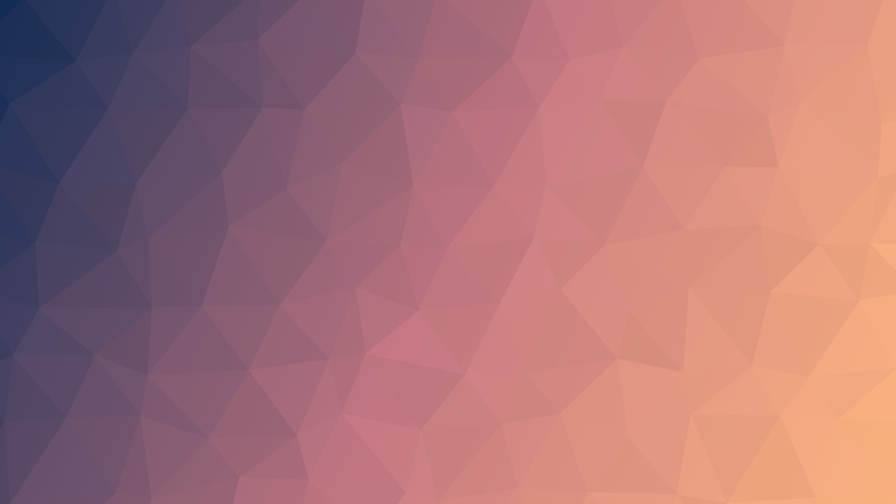
Give the GLSL for this background, as a WebGL 2 fragment shader.

```glsl
#version 300 es
precision highp float;
// Low-poly backdrop: a diagonal navy, rose and apricot gradient cut into facets.
// A staggered lattice of jittered vertices is split into triangles, and each
// triangle takes the gradient near its middle plus a small shade of its own.

uniform vec2 u_resolution;
out vec4 outColor;

const vec2 LATTICE_SCALE = vec2(12.4, 8.0);
const vec2 LATTICE_SHIFT = vec2(0.34, 0.22);

vec2 hash2(vec2 p) {
    vec3 h = fract(p.xyx * vec3(0.1031, 0.103, 0.0973));
    h += dot(h, h.yzx + 33.33);
    return fract((h.xx + h.yz) * h.zy);
}

// Odd rows are moved by half a cell, then every vertex is jittered.
vec2 latticeVertex(vec2 id) {
    vec2 jitter = (hash2(id + 47.0) - 0.5) * vec2(0.62, 0.46);
    return id + vec2(0.5 * mod(id.y, 2.0), 0.0) + jitter;
}

float cross2(vec2 a, vec2 b) {
    return a.x * b.y - a.y * b.x;
}

float edgeDistance(vec2 p, vec2 a, vec2 b) {
    return cross2(normalize(b - a), p - a);
}

// Gradient running from the upper left to the lower right.
vec3 gradient(vec2 q) {
    vec2 uv = (q + LATTICE_SHIFT) / LATTICE_SCALE;
    float t = clamp(0.798 * uv.x + 0.202 * (1.0 - uv.y), 0.0, 1.0);
    vec3 navy = vec3(0.07, 0.17, 0.33);
    vec3 rose = vec3(0.755, 0.46, 0.505);
    vec3 apricot = vec3(1.0, 0.71, 0.5);
    return t < 0.5 ? mix(navy, rose, t * 2.0) : mix(rose, apricot, t * 2.0 - 1.0);
}

// Facet colour in rgb, weighted by its smooth coverage in alpha.
vec4 facet(vec2 p, vec2 a, vec2 b, vec2 c, float pixel) {
    float winding = sign(cross2(b - a, c - a));
    float inside = min(edgeDistance(p, a, b) * winding,
                   min(edgeDistance(p, b, c) * winding,
                       edgeDistance(p, c, a) * winding));
    float coverage = clamp(inside / pixel + 0.5, 0.0, 1.0);
    vec2 middle = (a + b + c) / 3.0;
    float shade = 1.0 + 0.05 * (hash2(middle * 17.0 + 90.0).x - 0.5);
    return vec4(gradient(mix(p, middle, 0.75)) * shade, 1.0) * coverage;
}

void main() {
    vec2 uv = gl_FragCoord.xy / u_resolution;
    vec2 p = uv * LATTICE_SCALE - LATTICE_SHIFT;
    float pixel = LATTICE_SCALE.y / u_resolution.y;
    vec4 sum = vec4(gradient(p), 1.0) * 0.001;

    // Split each nearby cell along its shorter diagonal.
    for (int j = -1; j <= 1; j++) {
        for (int i = -2; i <= 1; i++) {
            vec2 id = floor(p) + vec2(i, j);
            vec2 a = latticeVertex(id);
            vec2 b = latticeVertex(id + vec2(1, 0));
            vec2 c = latticeVertex(id + vec2(0, 1));
            vec2 d = latticeVertex(id + vec2(1, 1));
            if (distance(a, d) < distance(b, c)) {
                sum += facet(p, a, b, d, pixel) + facet(p, a, d, c, pixel);
            } else {
                sum += facet(p, a, b, c, pixel) + facet(p, b, d, c, pixel);
            }
        }
    }
    outColor = vec4(sum.rgb / sum.a, 1.0);
}
```
